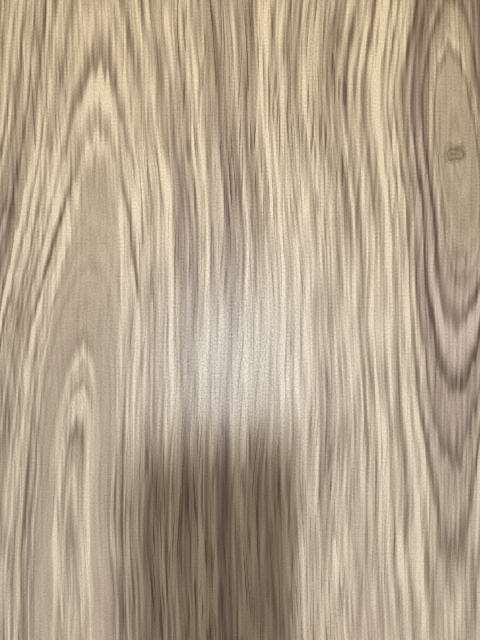
A WebGL 1 fragment shader for this texture:

```glsl
precision highp float;
uniform vec2 u_resolution;

#define RING_FREQ 80.0
#define RING_DEPTH 0.46
#define STREAK_DEPTH 0.88
#define PORE_DEPTH 0.42
#define SPECKLE 0.10
#define GLARE 0.40
#define SHADE 0.39
#define KNOT vec2(0.710, 0.760)
#define DARK_WOOD vec3(0.43, 0.36, 0.29)
#define PALE_WOOD vec3(0.89, 0.825, 0.715)
#define GLARE_COLOR vec3(0.91, 0.90, 0.89)
#define HAZE_COLOR vec3(0.75, 0.70, 0.66)

vec2 gradientAt(vec2 cell) {
  float h = fract(sin(dot(cell, vec2(127.1, 311.7))) * 43758.5);
  return vec2(cos(h * 6.2832), sin(h * 6.2832));
}

float noise(vec2 p) {
  vec2 i = floor(p);
  vec2 f = p - i;
  vec2 w = f * f * f * (f * (f * 6.0 - 15.0) + 10.0);
  float a = dot(gradientAt(i), f);
  float b = dot(gradientAt(i + vec2(1.0, 0.0)), f - vec2(1.0, 0.0));
  float c = dot(gradientAt(i + vec2(0.0, 1.0)), f - vec2(0.0, 1.0));
  float d = dot(gradientAt(i + 1.0), f - 1.0);
  return mix(mix(a, b, w.x), mix(c, d, w.x), w.y);
}

// Growth distance around the arched heart on the left
float archDistance(vec2 p, float axis) {
  float rise = p.y - 0.38;
  float lift = 0.5 * (rise + sqrt(rise * rise + 0.004));
  float dx = p.x - axis;
  return sqrt(dx * dx + 0.0105 * lift);
}

// Growth distance around the knot on the right
float knotDistance(vec2 p) {
  vec2 d = p - KNOT;
  d.x += 0.15 * d.y * exp(-30.0 * d.y * d.y);
  float dy2 = d.y * d.y;
  return sqrt(d.x * d.x + 0.045 * dy2 / (1.0 + 4.0 * dy2));
}

// Sawtooth growth ring: slow brightening, then a sharp dark edge
float ring(float v) {
  float t = fract(v);
  return smoothstep(0.0, 0.5, t) * (1.0 - smoothstep(0.74, 1.0, t));
}

// Returns the brightness of the wood and the strength of its grey bands
vec2 woodTone(vec2 p) {
  // Bend the grain and fray its edges
  vec2 q = p;
  q.x += 0.014 * noise(p * vec2(5.0, 2.5)) + 0.004 * noise(p * vec2(14.0, 7.0) + 9.0);
  float fray = 0.0034 * noise(p * vec2(150.0, 9.0));
  float axis = 0.115 + 0.045 * smoothstep(0.1, 1.0, p.y);
  float arch = archDistance(q, axis) + fray;
  float knot = knotDistance(q) + fray;
  float grain = mix(axis + arch, KNOT.x - knot, smoothstep(0.24, 0.54, p.x));

  // Broad bands, lines and hair-thin streaks
  float bands = noise(vec2(grain * 24.0, p.y * 0.9));
  float lines = noise(vec2(grain * 80.0 + 31.0, p.y * 1.6));
  float hairs = noise(vec2(grain * 175.0, p.y * 5.0 + 17.0));
  float fibres = noise(vec2(q.x * 230.0 + 7.0, p.y * 11.0));
  float streaks = 0.45 * bands + 0.55 * lines + 0.60 * hairs + 0.50 * fibres;

  // Growth rings at both sides, fading in the straight-grained middle
  float sides = 1.0 - smoothstep(0.18, 0.28, p.x) * (1.0 - smoothstep(0.47, 0.58, p.x));
  float spacing = 0.8 * noise(vec2(grain * 22.0, p.y * 0.7 + 4.0));
  float rings = ring(grain * RING_FREQ + spacing) - 0.52;
  float ringPower = 0.7 + 0.9 * noise(vec2(grain * 18.0 + 50.0, p.y * 2.0));

  // Smooth heartwood inside the arch and the eye of the knot
  float heart = smoothstep(0.026, 0.036, arch) * (1.0 - smoothstep(0.058, 0.066, arch));
  float eye = 1.0 - smoothstep(0.027, 0.034, knot);
  float face = max(heart, eye);
  float rim = smoothstep(0.062, 0.065, arch) * (1.0 - smoothstep(0.067, 0.072, arch));
  float bark = smoothstep(0.070, 0.075, arch) * (1.0 - smoothstep(0.076, 0.084, arch));
  float swirl = length((p - KNOT) * vec2(1.0, 1.25)) + 0.012 * noise(p * 70.0);
  float core = (1.0 - smoothstep(0.012, 0.024, swirl)) * (0.75 + 0.25 * sin(swirl * 700.0));

  // Short dark pores, staggered from column to column
  float stagger = 6.0 * noise(vec2(q.x * 47.0, 3.4));
  float pore = smoothstep(0.10, 0.40, noise(vec2(q.x * 215.0, p.y * 15.0 + stagger)));
  pore *= mix(1.0, 0.45, sides) * (0.8 + noise(p * vec2(20.0, 3.0)));

  float tone = 0.70 + STREAK_DEPTH * streaks * (1.0 - 0.65 * face);
  tone += RING_DEPTH * rings * ringPower * mix(0.25, 1.0, sides) * (1.0 - 0.85 * face);
  tone -= PORE_DEPTH * pore * (1.0 - 0.7 * face);
  tone += 0.18 * rim - 0.16 * bark - 0.06 * face - 0.40 * core;
  return vec2(tone, smoothstep(0.05, 0.40, -bands) * (1.0 - face));
}

void main() {
  vec2 p = gl_FragCoord.xy / u_resolution.y;
  vec2 wood = woodTone(p);
  float speck = noise(p * 330.0 + 40.0);
  vec3 color = mix(DARK_WOOD, PALE_WOOD, clamp(wood.x, 0.0, 1.12));
  color = mix(color, color * vec3(0.90, 0.88, 0.91), wood.y);

  // Warmer top, darker margins and a grey haze toward the bottom
  float edge = abs(p.x - 0.375) / 0.375;
  color *= mix(vec3(1.0), vec3(0.98, 0.95, 0.90), smoothstep(0.45, 1.0, p.y));
  color *= 1.0 - 0.07 * edge * edge;
  color = mix(color, HAZE_COLOR, 0.20 * (1.0 - smoothstep(0.1, 0.75, p.y)));

  // Soft cast shadow blocks the reflected light
  float shadow = smoothstep(0.15, 0.25, p.x) * (1.0 - smoothstep(0.445, 0.485, p.x));
  shadow *= 1.0 - smoothstep(0.22, 0.38, p.y + 0.25 * max(0.28 - p.x, 0.0));
  vec2 g = (p - vec2(0.36, 0.43)) / vec2(0.12, 0.15);
  vec2 wide = (p - vec2(0.40, 0.48)) / vec2(0.25, 0.40);
  float glare = GLARE * exp(-dot(g, g)) + 0.16 * exp(-dot(wide, wide));
  glare *= 1.0 - shadow;
  color = mix(color, GLARE_COLOR, clamp(glare, 0.0, 1.0));
  color *= 1.0 - SHADE * shadow * vec3(0.94, 1.0, 1.08);

  color *= 1.0 + SPECKLE * speck * (0.8 + glare);
  gl_FragColor = vec4(clamp(color, 0.0, 1.0), 1.0);
}
```
